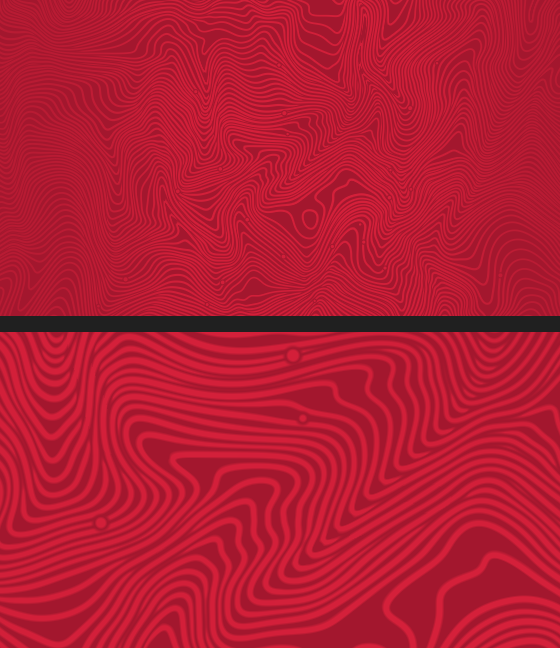
Top, the full canvas; bottom, a detail of the centre.
Give the GLSL for this background, as a Shadertoy shader.

```glsl
// Crimson field of flowing, hand-drawn contour lines with whorls and a few scattered dots.
#define LINES 64.0          // contour levels per canvas height
#define HALF_WIDTH 0.0030   // stroke half width, in canvas heights
#define EDGE_SOFTNESS 0.0025
#define WAVE 0.25           // height of the irregular hills
#define ROLL 0.042          // height of the regular rolling waves
#define BROAD_WARP 0.16     // large, slow bending
#define SWIRL_WARP 0.135    // medium whorls
#define CURL_WARP 0.030     // small curls
#define DOT_CELL 0.085      // size of the cells that may hold a dot
#define GROUND vec3(0.640, 0.091, 0.179)
#define INK_EDGE vec3(0.722, 0.106, 0.201)
#define INK_CENTRE vec3(0.825, 0.123, 0.225)

// Two random values in 0..1 for an integer cell.
vec2 hash2(vec2 cell) {
    uvec2 k = uvec2(ivec2(cell) + 4096);
    uint h = k.x * 1597334677u ^ k.y * 3812015801u;
    h = (h ^ (h >> 15)) * 2246822519u;
    h = (h ^ (h >> 13)) * 3266489917u;
    h ^= h >> 16;
    return vec2(h & 65535u, h >> 16) / 65535.0;
}

float cornerSlope(vec2 cell, vec2 offset) {
    float angle = 6.28318 * hash2(cell).x;
    return dot(vec2(cos(angle), sin(angle)), offset);
}

float gradientNoise(vec2 p) {
    vec2 i = floor(p), f = p - i;
    vec2 u = f * f * f * (f * (f * 6.0 - 15.0) + 10.0);
    vec2 e = vec2(0.0, 1.0);
    return mix(mix(cornerSlope(i, f), cornerSlope(i + e.yx, f - e.yx), u.x),
               mix(cornerSlope(i + e.xy, f - e.xy), cornerSlope(i + 1.0, f - 1.0), u.x), u.y);
}

vec2 warp(vec2 p) {
    return vec2(gradientNoise(p + 31.0), gradientNoise(p + vec2(73.0, 11.0)));
}

// 1 in the central band, falling to 0 at the left and right edges.
float centreBand(vec2 p) {
    float width = iResolution.x / iResolution.y;
    return 1.0 - smoothstep(0.14, 0.48, abs(p.x / width - 0.53));
}

// Height field whose level sets become the strokes.
float field(vec2 p) {
    float unrest = mix(0.4, 1.0, centreBand(p)) * mix(0.9, 1.15, p.y);
    vec2 q = p + BROAD_WARP * warp(p * 2.2);
    q += unrest * SWIRL_WARP * warp(q * 4.5);
    q += unrest * CURL_WARP * warp(q * 10.0);
    float hills = WAVE * gradientNoise(q * vec2(4.5, 2.4) + 5.0);
    float rolls = ROLL * sin(21.0 * q.x + 4.0 * gradientNoise(q * 1.7 + 20.0));
    return LINES * (q.y + hills + rolls);
}

// Coverage of strokes placed at every multiple of spacing.
float strokes(float level, float spacing, float slope, float halfWidth, float edge) {
    float d = abs(fract(level / spacing + 0.5) - 0.5) * spacing / slope;
    return clamp((halfWidth - d) / edge + 0.5, 0.0, 1.0) * min(1.0, 2.0 * halfWidth / edge);
}

// Signed distance to the nearest of the sparse dots.
float dotDistance(vec2 p) {
    vec2 home = floor(p / DOT_CELL);
    float nearest = 1.0;
    for (int y = -1; y <= 1; y++)
    for (int x = -1; x <= 1; x++) {
        vec2 cell = home + vec2(x, y);
        vec2 pick = hash2(cell + 400.0);
        vec2 centre = (cell + 0.2 + 0.6 * hash2(cell + 700.0)) * DOT_CELL;
        float radius = mix(0.0035, 0.0065, pick.y);
        if (pick.x < 0.14 * centreBand(centre))
            nearest = min(nearest, length(p - centre) - radius);
    }
    return nearest;
}

void mainImage(out vec4 fragColor, in vec2 fragCoord) {
    vec2 p = fragCoord / iResolution.y;
    float edge = max(1.0 / iResolution.y, EDGE_SOFTNESS);

    // Level and steepness of the field
    vec2 e = vec2(0.001, 0.0);
    float level = field(p);
    vec2 grad = vec2(field(p + e.xy) - level, field(p + e.yx) - level) / e.x;
    float slope = max(length(grad), 1.0);

    // Drop every second stroke, tapering it, only where the field gets steep
    float density = max(log2(slope * 0.68 / LINES), 0.0);
    float spacing = exp2(floor(density));
    float taper = 1.0 - smoothstep(0.3, 0.85, fract(density));
    float patches = gradientNoise(p * 4.0 + 50.0);
    float halfWidth = HALF_WIDTH * (1.0 + 0.4 * patches);
    float fine = strokes(level, spacing, slope, min(halfWidth, 0.24 * spacing / slope) * taper, edge);
    float coarse = strokes(level, 2.0 * spacing, slope, min(halfWidth, 0.5 * spacing / slope), edge);
    float ink = max(fine, coarse);

    // Dots, each in a small clearing
    float d = dotDistance(p);
    ink *= smoothstep(0.001, 0.006, d);
    ink = max(ink, clamp(0.5 - d / edge, 0.0, 1.0));

    vec3 inkColour = mix(INK_EDGE, INK_CENTRE, centreBand(p) * (1.0 + 0.15 * patches));
    fragColor = vec4(mix(GROUND, inkColour, ink), 1.0);
}
```
